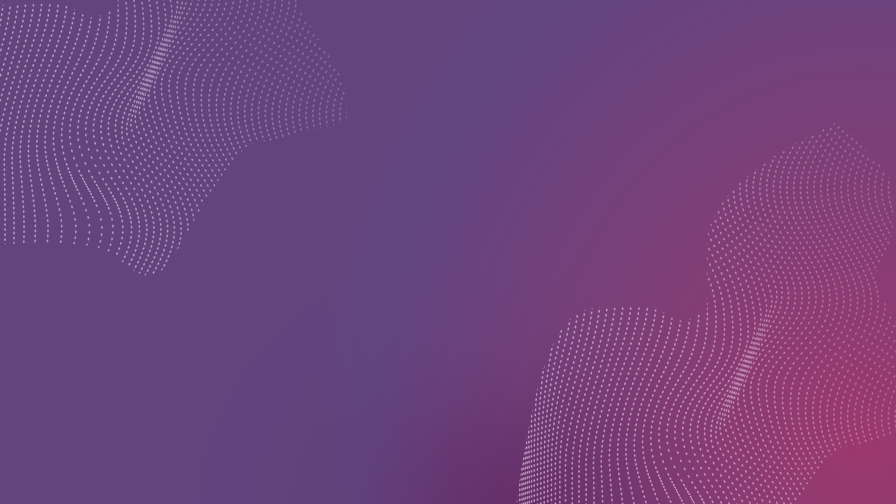
Write a Shadertoy shader that draws this background.

```glsl
// Positive inside the outline of the wavy sheet (y points down).
float sheetInside(vec2 q) {
    float bottom = 2.1 + 0.27 * exp(-pow((q.x - 1.27) / 0.3, 2.0))
                 - 0.88 * smoothstep(1.35, 2.25, q.x) - 0.25 * max(q.x - 2.3, 0.0);
    float right = 2.62 + 0.36 * smoothstep(0.0, 0.85, q.y)
                - 0.15 * exp(-pow((q.y + 0.22) / 0.25, 2.0))
                - 0.55 * (1.0 - smoothstep(-1.75, -0.95, q.y));
    float lobeTop = 0.02 + 2.3 * pow(max(0.3 - q.x, 0.0), 4.0)
                  + 0.12 * exp(-pow((q.x - 0.8) / 0.17, 2.0));
    float rise = max(-q.y - 0.5, 0.0);
    float upperLeft = 1.0 + rise * rise;
    return min(min(bottom - q.y, right - q.x), max(q.x - upperLeft, q.y - lobeTop));
}

// Grid coordinates bent by waves and squeezed along the folds.
vec2 sheetGrid(vec2 q) {
    float sway = 0.19 * smoothstep(-0.1, 1.4, q.x) * cos(3.2 * q.y);
    vec2 grid = vec2((q.x - sway) / 0.058, (q.y + 0.15 * sin(2.2 * q.x + 0.8)) / 0.043);

    // Steep ridge
    float ridge = q.x - 1.34 + 0.45 * (q.y - 0.54);
    grid.x += 3.2 * tanh(ridge / 0.035)
            * exp(-pow((q.y - 0.54) / 0.38, 2.0) - pow(ridge / 0.6, 2.0));

    // Columns lean along the left rim and gather there
    float lean = smoothstep(-0.65, -0.2, q.x) * (1.0 - smoothstep(-0.1, 1.2, q.x));
    grid.x += 5.0 * lean * smoothstep(-0.1, 1.4, q.y);
    grid.x += 2.0 * (tanh((q.x + 0.55) / 0.05) - 1.0) * smoothstep(0.7, 1.5, q.y);

    // Small lower fold
    float fold = q.y - 1.63 - 0.6 * (q.x - 0.8);
    grid.y += 3.5 * tanh(fold / 0.08)
            * exp(-pow((q.x - 0.8) / 0.28, 2.0) - pow(fold / 0.35, 2.0));
    return grid;
}

// Opacity of the short dashes of one sheet, drawn out along its columns.
float dashSheet(vec2 q, float pixel) {
    vec2 grid = sheetGrid(q);
    mat2 gridPerUnit = mat2(dFdx(grid), dFdy(grid)) / pixel;
    vec2 offset = inverse(gridPerUnit) * (fract(grid) - 0.5);
    vec2 across = normalize(vec2(gridPerUnit[0].x, gridPerUnit[1].x));
    vec2 along = vec2(-across.y, across.x);
    float reach = length(vec2(dot(offset, across), 0.65 * dot(offset, along)));
    float dashes = clamp((0.007 - reach) / pixel + 0.5, 0.0, 1.0);
    float fade = mix(0.6, 0.27, smoothstep(0.3, 2.8, q.x - 0.3 * q.y));
    return dashes * fade * smoothstep(0.0, 0.02, sheetInside(q));
}

// Purple field, rose glow at the lower right and a plum shade at the bottom.
vec3 backdrop(vec2 p) {
    float glow = 1.0 - length((p - vec2(1.713, 0.12)) * vec2(1.0, 0.87)) / 0.98;
    vec3 color = mix(vec3(0.38, 0.27, 0.505), vec3(0.39, 0.265, 0.49),
                     smoothstep(0.0, 0.12, -glow));
    color = mix(color, vec3(0.61, 0.22, 0.43), clamp(glow, 0.0, 1.0));
    vec2 shade = (p - vec2(1.03, -0.02)) / vec2(0.27, 0.23);
    return mix(color, vec3(0.37, 0.14, 0.37), 0.6 * exp(-dot(shade, shade)));
}

void mainImage(out vec4 fragColor, in vec2 fragCoord) {
    vec2 p = fragCoord / iResolution.y;
    float pixel = 4.32 / iResolution.y;
    vec2 q = vec2(p.x, 1.0 - p.y) * 4.32;

    // The same sheet appears at the upper left and the lower right.
    vec3 color = backdrop(p);
    for (int i = 0; i < 2; i++) {
        float opacity = dashSheet(q - float(i) * vec2(5.05, 2.6), pixel);
        color = mix(color, vec3(0.95, 0.86, 0.94), opacity);
    }
    fragColor = vec4(color, 1.0);
}
```
